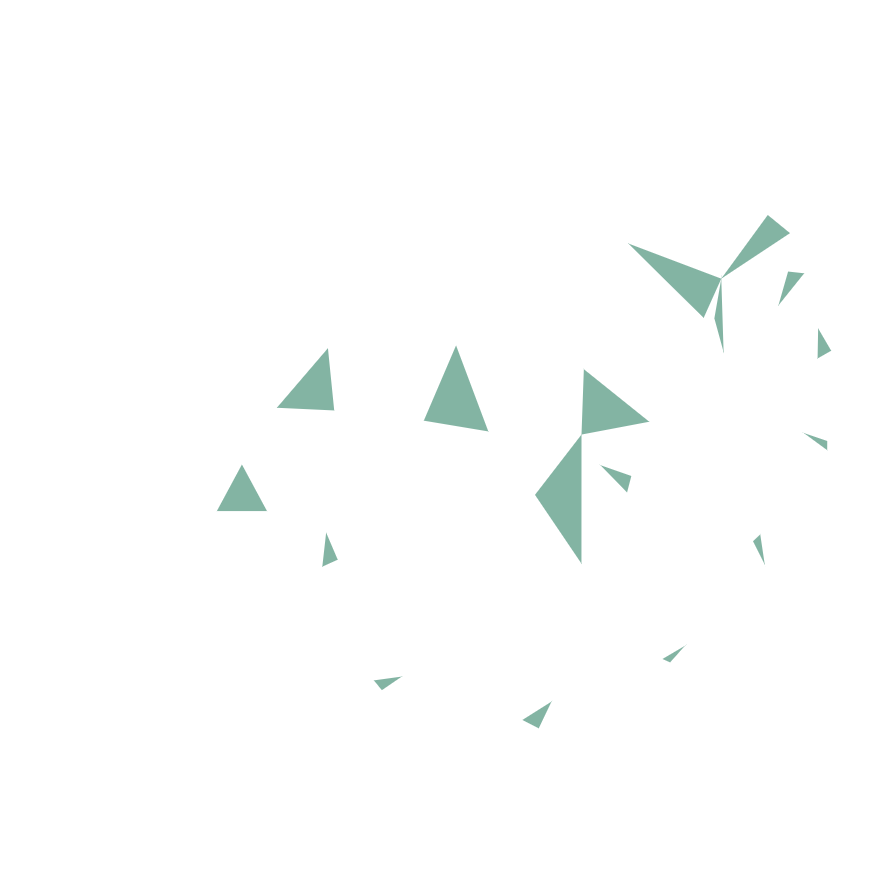
Reproduce this background procedurally as a Shadertoy shader.

```glsl
// Sparse flat triangles on white: two fans of blades that meet at a hub,
// an arc of three large upright triangles, and a loose ring of small slivers.
// Every triangle is the intersection of three half planes, smoothed by a pixel.

const vec3 PAPER = vec3(1.0);
const vec3 SAGE = vec3(0.515, 0.705, 0.641);

vec3 hash3(float seed) {
    vec3 q = fract(vec3(seed) * vec3(0.1031, 0.1130, 0.0973) + 0.37);
    q += dot(q, q.yzx + 33.33);
    return fract((q.xxy + q.yzz) * q.zyx);
}

vec2 polar(float angle, float radius) {
    return radius * vec2(cos(angle), sin(angle));
}

float cross2(vec2 a, vec2 b) {
    return a.x * b.y - a.y * b.x;
}

// Signed distance to the line a-b, negative on its left
float edge(vec2 p, vec2 a, vec2 b) {
    return -cross2(normalize(b - a), p - a);
}

// Signed distance to a triangle of either winding
float triangle(vec2 p, vec2 a, vec2 b, vec2 c) {
    float s = sign(cross2(b - a, c - a));
    return max(max(s * edge(p, a, b), s * edge(p, b, c)), s * edge(p, c, a));
}

// Triangle from a hub to two tips: (angle, length, angle, length)
float blade(vec2 p, vec2 hub, vec4 tips) {
    return triangle(p, hub, hub + polar(tips.x, tips.y), hub + polar(tips.z, tips.w));
}

// Upright triangle with a leaning apex and a tilted base
float peak(vec2 p, vec2 centre, float height, float halfBase, float lean, float tilt) {
    vec2 base = vec2(halfBase, -tilt);
    vec2 foot = centre - vec2(0.0, 0.45 * height);
    return triangle(p, foot - base, foot + base, foot + vec2(lean, height));
}

// Small random sliver
float sliver(vec2 p, vec2 centre, float seed) {
    vec3 h = hash3(seed);
    vec2 along = polar(6.2832 * h.x, mix(0.028, 0.048, h.y));
    vec2 side = vec2(-along.y, along.x) * mix(0.25, 0.6, h.z);
    vec2 tail = centre - 0.4 * along;
    return triangle(p, tail + 0.5 * side, tail - 0.5 * side + 0.15 * along, tail + along);
}

float fans(vec2 p) {
    vec4 tips[5] = vec4[5](
        vec4(2.78, 0.111, 4.29, 0.048),
        vec4(0.94, 0.088, 0.585, 0.092),
        vec4(4.54, 0.045, 4.744, 0.082),
        vec4(1.535, 0.073, 0.187, 0.077),
        vec4(4.055, 0.085, 4.712, 0.144));
    float d = 1.0;
    for (int i = 0; i < 5; i++) {
        vec2 hub = i < 3 ? vec2(0.805, 0.689) : vec2(0.649, 0.515);
        d = min(d, blade(p, hub, tips[i]));
    }
    return d;
}

float peaks(vec2 p) {
    float d = 1.0;
    for (int i = 0; i < 3; i++) {
        float k = float(i);
        vec2 centre = vec2(0.27, 0.453) + k * vec2(0.0225, 0.186) + k * k * vec2(0.0485, -0.065);
        float height = 0.052 + 0.013 * k + 0.003 * k * k;
        float lean = 0.025 * k * (2.0 - k);
        d = min(d, peak(p, centre, height, 0.028 + 0.004 * k, lean, 0.0015 * k * k));
    }
    return d;
}

// Slivers on a slanted spiral that crowds toward the right, and one inside it
float slivers(vec2 p) {
    float d = sliver(p, vec2(0.691, 0.467), 40.0);
    for (int i = 0; i < 8; i++) {
        float k = float(i);
        vec2 offset = polar(3.25 + 0.75 * k - 0.035 * k * k, 0.26 + 0.006 * k);
        offset.y += 0.25 * offset.x;
        vec2 jitter = 0.02 * (hash3(k + 70.0).xy - 0.5);
        d = min(d, sliver(p, vec2(0.62, 0.48) + offset + jitter, k + 11.0));
    }
    return d;
}

void mainImage(out vec4 fragColor, in vec2 fragCoord) {
    vec2 p = fragCoord / iResolution.y;
    float d = min(fans(p), min(peaks(p), slivers(p)));
    float coverage = clamp(0.5 - d * iResolution.y, 0.0, 1.0);
    fragColor = vec4(mix(PAPER, SAGE, coverage), 1.0);
}
```
